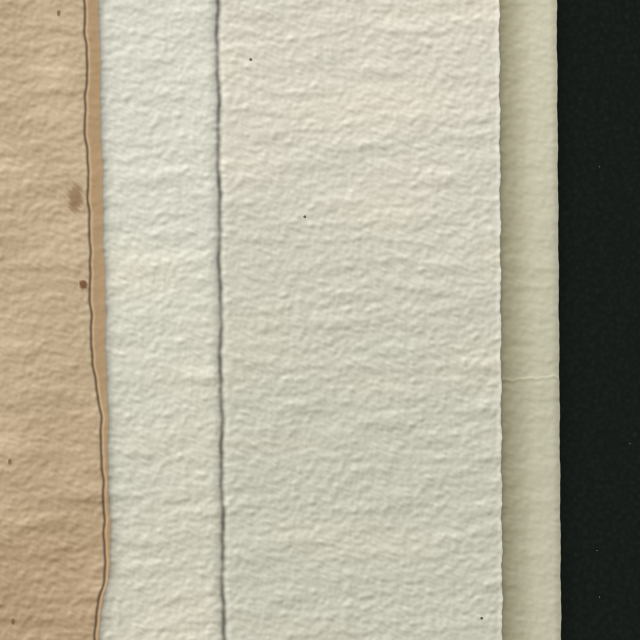
This texture is drawn by a WebGL 1 fragment shader. Its source:

```glsl
precision highp float;
uniform vec2 u_resolution;

vec2 hash2(vec2 p) {
  vec3 q = fract(p.xyx * vec3(0.1031, 0.1030, 0.0973));
  q += dot(q, q.yzx + 33.33);
  return fract((q.xx + q.yz) * q.zy);
}

// Smooth cellular noise: soft bumps around jittered cell points
float cells(vec2 p) {
  vec2 id = floor(p);
  vec2 f = fract(p);
  float sum = 0.0;
  for (int j = -1; j <= 1; j++) {
    for (int i = -1; i <= 1; i++) {
      vec2 g = vec2(float(i), float(j));
      vec2 h = hash2(id + g);
      vec2 d = g + h - f;
      sum += (0.35 + 0.65 * h.y) * exp(-4.5 * dot(d, d));
    }
  }
  return sum;
}

// Layered sines for deckled edges
float wobble(float t, float freq, float seed) {
  return sin(t * freq + seed) * 0.5 + sin(t * freq * 2.3 + seed * 3.1) * 0.3
       + sin(t * freq * 5.7 + seed * 1.7) * 0.2;
}

float paperHeight(vec2 p) {
  vec2 w = p + 0.004 * vec2(wobble(p.y, 41.0, 1.0), wobble(p.x, 27.0, 2.0));
  return 0.50 * cells(w * vec2(70.0, 105.0))
       + 0.28 * cells(w * vec2(135.0, 170.0) + 17.0)
       + 0.75 * cells(w * vec2(13.0, 44.0) + 5.0);
}

// Relief lit from the upper left
float relief(vec2 p) {
  vec2 toLight = vec2(-0.0016, 0.0026);
  return paperHeight(p - toLight) - paperHeight(p + toLight);
}

// 0 left of the edge, 1 right of it
float rightOf(float x, float edge) {
  return smoothstep(-0.0013, 0.0013, x - edge);
}

float line(float d, float width) {
  return exp(-d * d / (width * width));
}

float spot(vec2 p, vec2 center, vec2 size) {
  vec2 d = (p - center) / size;
  return 1.0 - smoothstep(0.5, 1.2, length(d) + 0.2 * wobble(p.y, 300.0, p.x * 200.0));
}

// Sparse round specks, one possible per grid cell
float specks(vec2 p, float freq, float radius, float density) {
  vec2 id = floor(p * freq);
  vec2 h = hash2(id + 7.0);
  vec2 center = (id + 0.2 + 0.6 * h) / freq;
  float present = step(hash2(id + 41.0).x, density);
  return present * (1.0 - smoothstep(radius * 0.4, radius, length(p - center)));
}

vec3 whitePaper(vec2 p, float seam, float bump) {
  vec3 mainTone = mix(vec3(0.785, 0.775, 0.705), vec3(0.850, 0.828, 0.762),
                      smoothstep(0.25, 0.95, p.y));
  vec3 stripTone = mix(vec3(0.815, 0.800, 0.725), vec3(0.855, 0.848, 0.785),
                       smoothstep(0.1, 0.9, p.y));
  vec3 col = mix(stripTone, mainTone, rightOf(p.x, seam));
  float mottle = cells(p * vec2(5.0, 12.0) + 3.0) - 0.8;
  col += mottle * vec3(0.020, 0.014, 0.008);
  return col + bump * 0.13;
}

vec3 tanPaper(vec2 p, float crease, float bump) {
  vec3 col = mix(vec3(0.715, 0.620, 0.495), vec3(0.770, 0.690, 0.570),
                 smoothstep(0.0, 0.55, p.y));
  col += 0.04 * (cells(p * vec2(12.0, 19.0)) - 0.8) + bump * 0.12;
  col = mix(col, vec3(0.66, 0.53, 0.38), 0.65 * rightOf(p.x, crease));
  col *= 1.0 - 0.38 * line(p.x - crease, 0.0022);
  col += 0.08 * line(p.x - crease - 0.004, 0.002);
  // Stains and flecks
  vec3 rust = vec3(0.43, 0.29, 0.18);
  col = mix(col, rust, 0.45 * spot(p, vec2(0.118, 0.690), vec2(0.013, 0.024)));
  col = mix(col, rust, 0.85 * spot(p, vec2(0.130, 0.555), vec2(0.007, 0.008)));
  return mix(col, rust, 0.6 * specks(p * vec2(1.0, 0.6), 16.0, 0.004, 0.14));
}

vec3 coverStrip(vec2 p, float left, float right, float bump) {
  float across = clamp((p.x - left) / (right - left), 0.0, 1.0);
  vec3 col = mix(vec3(0.615, 0.595, 0.485), vec3(0.775, 0.760, 0.665), smoothstep(0.0, 0.65, across));
  col *= 0.97 + 0.06 * smoothstep(0.3, 1.0, p.y);
  col *= 1.0 - 0.12 * smoothstep(0.85, 1.0, across);
  float crack = p.y - 0.410 - 0.004 * wobble(p.x, 60.0, 0.5);
  col += 0.06 * line(crack, 0.002) - 0.05 * line(crack + 0.004, 0.003);
  return col + bump * 0.06;
}

void main() {
  vec2 p = gl_FragCoord.xy / u_resolution;
  float y = p.y;
  float bump = relief(p);

  // Vertical boundaries, left to right
  float tanEdge = mix(0.175, 0.154, y) - 0.021 * smoothstep(0.13, 0.0, y) + 0.0018 * wobble(y, 34.0, 2.0);
  float foldWidth = 0.008 + 0.015 * smoothstep(0.2, 0.55, y) + 0.003 * wobble(y, 21.0, 4.0);
  float seam = mix(0.349, 0.339, y) + 0.0022 * wobble(y, 38.0, 1.0);
  float pageEdge = mix(0.785, 0.780, y) + 0.0016 * wobble(y, 75.0, 3.0);
  float coverEdge = mix(0.877, 0.870, y) + 0.0008 * wobble(y, 60.0, 5.0);

  // White sheets with the seam and the shadow of the tan sheet
  vec3 col = whitePaper(p, seam, bump);
  float seamDark = 0.30 + 0.12 * wobble(y, 47.0, 6.0);
  col *= 1.0 - seamDark * line(p.x - seam, 0.0035) - 0.10 * line(p.x - seam + 0.004, 0.008);
  col += 0.05 * line(p.x - seam - 0.008, 0.004);
  col *= 1.0 - 0.30 * exp(-max(p.x - tanEdge, 0.0) / 0.006);
  col *= 1.0 - 0.5 * specks(p, 14.0, 0.003, 0.02);
  col += 0.04 * line(p.x - pageEdge + 0.004, 0.003);

  // Tan sheet, cover strip and dark ground
  col = mix(tanPaper(p, tanEdge - foldWidth, bump), col, rightOf(p.x, tanEdge));
  vec3 strip = coverStrip(p, pageEdge, coverEdge, bump);
  strip *= 1.0 - 0.22 * exp(-max(p.x - pageEdge, 0.0) / 0.005);
  col = mix(col, strip, rightOf(p.x, pageEdge));
  vec3 ground = vec3(0.105, 0.122, 0.106) + 0.02 * (cells(p * 150.0) - 0.8);
  ground *= 1.0 - 0.25 * exp(-max(p.x - coverEdge, 0.0) / 0.012);
  ground += 0.22 * specks(p, 24.0, 0.0018, 0.06);
  col = mix(col, ground, rightOf(p.x, coverEdge));

  gl_FragColor = vec4(clamp(col, 0.0, 1.0), 1.0);
}
```
